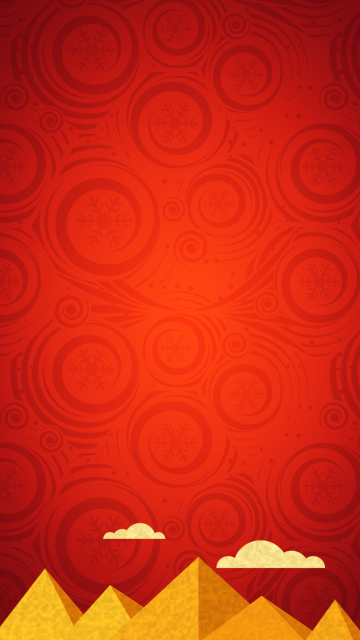
Give the GLSL for this background, as a WebGL 2 fragment shader.

```glsl
#version 300 es
precision highp float;
// Red festive background: a radial glow under a tiled damask of spirals,
// snowflakes and fronds, with gold foil mountains and two clouds at the foot.
// Lengths are in canvas widths; shapes come from distances and polar folds.
uniform vec2 u_resolution;
out vec4 outColor;

const float TAU = 6.2831853;
const float TILE = 0.887;
float px; // one pixel in canvas widths

float hash(vec2 p) {
    p = fract(p * vec2(0.1031, 0.1137));
    p += dot(p, p.yx + 33.3);
    return fract((p.x + p.y) * p.x * 7.31);
}

float noise(vec2 p) {
    vec2 i = floor(p), f = fract(p);
    f = f * f * (3.0 - 2.0 * f);
    return mix(mix(hash(i), hash(i + vec2(1, 0)), f.x),
               mix(hash(i + vec2(0, 1)), hash(i + 1.0), f.x), f.y);
}

// Coverage of a shape whose distance is negative inside.
float cover(float d) { return 1.0 - smoothstep(-px, px, d); }

vec2 wrapTile(vec2 d) { return d - TILE * round(d / TILE); }

// Creased metal leaf, about -1 to 1.
float foil(vec2 p) {
    float crease = 1.0 - abs(2.0 * noise(p * 60.0 + 1.2 * noise(p * 45.0)) - 1.0);
    return 0.7 * pow(crease, 3.0) - 0.3 + 0.9 * (noise(p.yx * 130.0) - 0.5);
}

// Six-armed snowflake with slanted side twigs.
float snowflake(vec2 d, float size) {
    float r = length(d) / size;
    float a = abs(mod(atan(d.y, d.x) + TAU / 4.0, TAU / 6.0) - TAU / 12.0);
    vec2 q = r * vec2(cos(a), sin(a));
    float arm = max(q.y - 0.05, q.x - 1.0);
    float twig = abs(mod(q.x - 0.6 * q.y, 0.27) - 0.135) - 0.05;
    twig = max(twig, max(q.y - 0.25, q.x - 0.95));
    return cover(min(arm, twig) * size);
}

// Spiral strokes within the radius, tapering crescents outside it.
float swirl(vec2 d, float radius, float turn, float core, float crescents) {
    float r = length(d) / radius, a = atan(d.y, d.x) + turn;
    float phase = (1.0 - r) * 2.3 + a / TAU;
    float band = (abs(fract(phase) - 0.5) - 0.24) * radius / 2.3;
    float inner = cover(max(band, max(r - 1.0, core - r) * radius));
    float e = (r - 1.0 - 0.12 * cos(a)) / 0.23;
    float arc = (abs(fract(e) - 0.5) - 0.15 - 0.17 * cos(a)) * 0.23 * radius;
    float limit = max(1.02 - r, r - 1.02 - crescents) * radius;
    return max(inner, cover(max(arc, limit)));
}

float damask(vec2 p) {
    // Large swirls: centre, radius, turn; each owns the ground nearest to it
    vec4 large[8] = vec4[8](
        vec4(0.255, 1.639, 0.13, 2.5), vec4(0.487, 1.697, 0.09, 0.6),
        vec4(0.685, 1.570, 0.10, 3.8), vec4(0.487, 1.435, 0.125, 5.2),
        vec4(0.898, 1.315, 0.12, 1.2), vec4(0.290, 1.164, 0.155, 3.0),
        vec4(0.607, 1.210, 0.09, 5.6), vec4(0.886, 0.995, 0.115, 3.4));
    float nearest = 9.0, second = 9.0;
    vec4 own = large[0];
    for (int i = 0; i < 8; i++) {
        float d = length(wrapTile(p - large[i].xy)) - large[i].z;
        second = min(second, max(d, nearest));
        if (d < nearest) { nearest = d; own = large[i]; }
    }
    vec2 c = wrapTile(p - own.xy);
    float m = swirl(c, own.z, own.w, 0.56, 0.8) * cover(0.012 - second + nearest);
    m = max(m, 0.65 * snowflake(c, own.z * 0.5));

    // Fronds sweeping out of one meeting point
    vec2 q = wrapTile(p - vec2(0.52, 0.915));
    for (int i = -2; i < 4; i++) {
        float k = 0.7 * float(i) + 0.2 + 0.12 * sign(q.x);
        float along = min(abs(q.x) / (0.4 - 0.03 * abs(float(i))), 1.0);
        float width = 0.011 * sin(pow(along, 1.3) * TAU / 2.0);
        float d = abs(q.y - k * q.x * q.x) / sqrt(1.0 + 4.0 * k * k * q.x * q.x);
        float outside = step(0.0005, width) * cover(0.012 - nearest);
        m *= 1.0 - outside * cover(d - width - 0.007);
        m = max(m, outside * cover(d - width));
    }

    // Small curls: centre, radius
    vec3 small[7] = vec3[7](
        vec3(0.532, 1.088, 0.05), vec3(0.479, 1.194, 0.036),
        vec3(0.197, 0.917, 0.05), vec3(0.745, 0.933, 0.036),
        vec3(0.042, 1.505, 0.042), vec3(0.139, 1.442, 0.036),
        vec3(0.655, 1.708, 0.04));
    for (int i = 0; i < 7; i++) {
        vec2 d = wrapTile(p - small[i].xy);
        float r = small[i].z;
        m *= 1.0 - cover(length(d) - r * 1.15);
        m = max(m, swirl(d, r, float(i) * 1.7, 0.4, 0.0));
        m = max(m, cover(length(d) - r * 0.3));
    }

    // Scattered dots
    vec2 t = mod(p, TILE) / TILE * 24.0, cell = floor(t);
    vec2 jitter = 0.3 + 0.4 * vec2(hash(cell), hash(cell + 51.0));
    float size = 0.07 + 0.13 * hash(cell + 17.0);
    float dots = cover((length(fract(t) - jitter) - size) * TILE / 24.0);
    return max(m, dots * step(0.55, hash(cell + 7.0)) * step(0.03, nearest));
}

// Flat-based cloud made of four bumps.
float cloud(vec2 p) {
    float d = min(length(p + vec2(0.118, 0)) - 0.033, length(p + vec2(0.028, 0)) - 0.077);
    d = min(d, min(length(p - vec2(0.058, 0)) - 0.048, length(p - vec2(0.118, 0)) - 0.033));
    return max(d, -p.y);
}

// Two-faced peak; slopes give the left edge, ridge and right edge run per drop.
void peak(inout vec3 col, vec2 p, vec2 apex, vec3 slopes, vec3 lit, vec3 shade, float leaf) {
    float drop = apex.y - p.y, x = p.x - apex.x;
    float edge = max(-x - slopes.x * drop, x - slopes.z * drop) * 0.7;
    vec3 face = mix(shade, lit, cover((x - slopes.y * drop) * 0.8));
    col = mix(col, face * (1.0 + 0.11 * leaf), cover(edge));
}

void main() {
    vec2 p = gl_FragCoord.xy / u_resolution.x;
    px = 0.75 / u_resolution.x;

    // Glow
    float g = length((p - vec2(0.52, 0.90)) * vec2(1.0, 0.72));
    vec3 col = mix(vec3(1.0, 0.265, 0.07), vec3(0.92, 0.17, 0.075), smoothstep(0.02, 0.38, g));
    col = mix(col, vec3(0.77, 0.09, 0.07), smoothstep(0.28, 0.58, g));
    col = mix(col, vec3(0.48, 0.04, 0.06), smoothstep(0.46, 0.82, g));
    vec3 tint = mix(vec3(0.02, 0.22, 0.1), vec3(0.14, 0.2, 0.06), smoothstep(0.1, 0.55, g));
    col *= 1.0 - damask(p) * tint;

    // Clouds
    float leaf = foil(p);
    float d = min(cloud(p - vec2(0.752, 0.2)), cloud((p - vec2(0.373, 0.281)) * vec2(-1, 1) / 0.57) * 0.57);
    col = mix(col, vec3(0.97, 0.88, 0.55) * (1.0 + 0.1 * leaf * vec3(0.5, 1, 2)), cover(d));

    // Mountains, back to front
    vec3 yellow = vec3(0.97, 0.74, 0.13), orange = vec3(0.96, 0.59, 0.06), ochre = vec3(0.84, 0.46, 0.03);
    peak(col, p, vec2(0.125, 0.199), vec3(0.77, 0.5, 0.84), yellow, ochre, leaf);
    peak(col, p, vec2(0.306, 0.153), vec3(0.9, 0.6, 1.5), yellow, ochre, leaf);
    peak(col, p, vec2(0.551, 0.231), vec3(1.08, 0.0, 1.1), mix(yellow, orange, 0.5), ochre, leaf);
    peak(col, p, vec2(0.727, 0.123), vec3(1.35, 0.95, 1.45), orange, ochre, leaf * 0.6);
    peak(col, p, vec2(0.931, 0.113), vec3(0.72, 0.45, 0.8), mix(yellow, orange, 0.6), ochre, leaf);
    outColor = vec4(col, 1.0);
}
```
